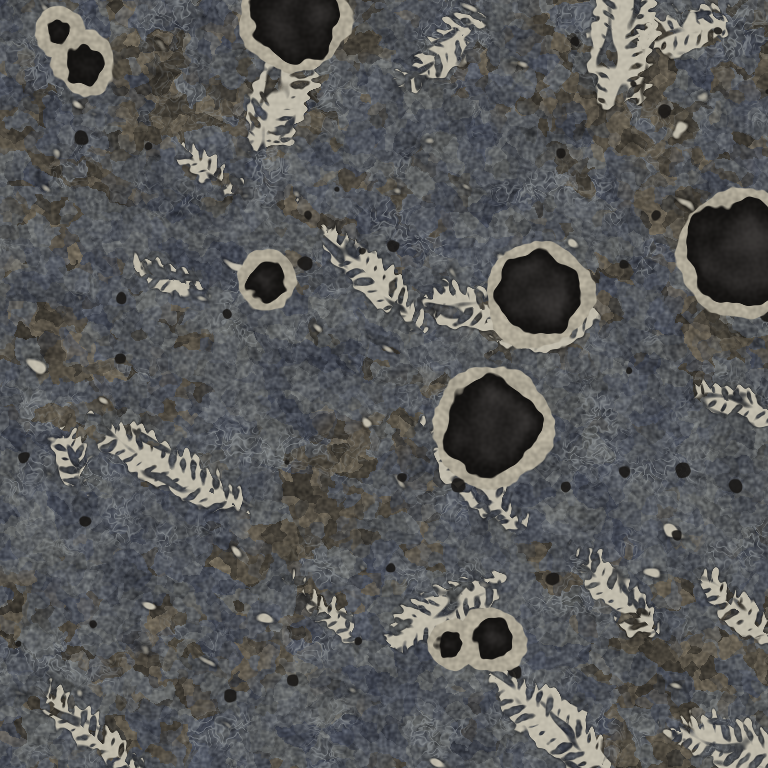
This texture is drawn by a Shadertoy shader. Its source:

```glsl
// Polished cast iron micrograph: mottled grains, lacy pale carbides, rimmed dark graphite nodules
const vec3 BLUE = vec3(0.25, 0.27, 0.32);
const vec3 GREY = vec3(0.38, 0.39, 0.39);
const vec3 BROWN = vec3(0.28, 0.255, 0.21);
const vec3 FROST = vec3(0.57, 0.59, 0.60);
const vec3 CARBIDE = vec3(0.75, 0.73, 0.67);
const vec3 RIM = vec3(0.67, 0.645, 0.58);
const vec3 SOOT = vec3(0.075, 0.07, 0.065);
const vec3 GRAPHITE = vec3(0.22, 0.21, 0.205);
const float GRAIN_SCALE = 27.0;
const float NODULE_CELL = 0.26;
const float NODULE_SHARE = 0.62;
const float RIM_WIDTH = 0.014;
const float CARBIDE_CELL = 0.17;
const float CARBIDE_SHARE = 0.66;
const float CARBIDE_ANGLE = -0.5;
const float HOLE_PITCH = 0.016;
const float PIT_CELL = 0.07;
const float SOFTNESS = 0.0012;

vec3 hash3(vec2 p) {
    vec3 q = fract(p.xyx * vec3(0.1031, 0.1030, 0.0973));
    q += dot(q, q.yxz + 33.33);
    return fract((q.xxy + q.yzz) * q.zyx);
}

vec2 direction(float a) { return vec2(cos(a), sin(a)); }

// Gradient noise, roughly -0.7 to 0.7
float corner(vec2 i, vec2 f, vec2 o) {
    return dot(direction(6.2832 * hash3(i + o + 71.0).x), f - o);
}
float noise(vec2 p) {
    vec2 i = floor(p), f = p - i, s = f * f * f * (f * (f * 6.0 - 15.0) + 10.0);
    return mix(mix(corner(i, f, vec2(0, 0)), corner(i, f, vec2(1, 0)), s.x),
               mix(corner(i, f, vec2(0, 1)), corner(i, f, vec2(1, 1)), s.x), s.y);
}

vec2 rotate(vec2 p, float a) {
    vec2 d = direction(a);
    return vec2(dot(p, d), dot(p, vec2(-d.y, d.x)));
}

float fill(float d) {
    float w = max(SOFTNESS, 0.7 / iResolution.y);
    return 1.0 - smoothstep(-w, w, d);
}

// Random values of the nearest grain
vec3 grain(vec2 p) {
    vec2 i = floor(p), nearest = i;
    float best = 9.0;
    for (int k = 0; k < 9; k++) {
        vec2 c = i + vec2(k % 3 - 1, k / 3 - 1);
        float d = length(c + hash3(c).xy - p);
        if (d < best) { best = d; nearest = c; }
    }
    return hash3(nearest + 40.0);
}

// Etched ground of blue, grey and brown grains
vec3 groundColour(vec2 p) {
    vec2 w = p + 0.012 * vec2(noise(p * 38.0), noise(p * 38.0 + 9.0))
               + 0.006 * vec2(noise(p * 95.0), noise(p * 95.0 + 5.0));
    vec3 big = grain(rotate(w, -0.4) * GRAIN_SCALE * vec2(0.8, 1.2));
    vec3 small = grain(w * GRAIN_SCALE * 2.3 + 13.0);
    float broad = noise(p * 4.0 + 3.0) + 0.5 * noise(p * 9.0);
    float fine = noise(p * 110.0) + 0.9 * noise(p * 210.0 + 4.0);
    vec3 col = mix(BLUE, GREY, clamp(0.65 * big.x + 0.45 * small.x + 0.25 * fine, 0.0, 1.0));
    float brown = smoothstep(0.55, 0.85, 0.6 * big.y + 0.35 * small.y + 0.55 * broad);
    col = mix(col, BROWN * (0.85 + 0.5 * small.z), 0.85 * brown);
    float lamella = sin(dot(p, direction(big.z * 6.2832)) * 720.0 + 5.0 * noise(p * 60.0));
    col *= 0.99 + 0.05 * lamella + 0.27 * fine + 0.22 * (small.z - 0.5) + 0.18 * noise(p * 14.0);
    float patches = smoothstep(0.0, 0.45, noise(p * 11.0 + 21.0) + 0.5 * noise(p * 30.0));
    float threads = 1.0 - smoothstep(0.0, 0.16, abs(noise(w * 100.0 + 8.0)));
    return mix(col, FROST, 0.6 * patches * threads * (1.0 - 0.6 * brown));
}

// Lens-shaped plates pierced by slanted rows of holes, plus loose flecks
float carbideDistance(vec2 p) {
    vec2 i = floor(p / CARBIDE_CELL);
    float ragged = 0.016 * noise(p * 30.0) + 0.010 * noise(p * 75.0);
    float fleck = 0.43 - noise(rotate(p, CARBIDE_ANGLE) * vec2(17.0, 34.0)) - 0.3 * noise(p * 45.0);
    float d = fleck * 0.025 + 0.003;
    for (int k = 0; k < 9; k++) {
        vec2 c = i + vec2(k % 3 - 1, k / 3 - 1);
        vec3 h = hash3(c + 5.0), g = hash3(c + 90.0);
        if (g.x > CARBIDE_SHARE) continue;
        float turn = CARBIDE_ANGLE + (h.z - 0.5) * (g.z > 0.75 ? 3.0 : 0.7);
        vec2 q = rotate(p - (c + 0.15 + 0.7 * h.xy) * CARBIDE_CELL, turn);
        float len = mix(0.035, 0.105, g.y), wide = len * mix(0.24, 0.42, g.z);
        float body = (length(q / vec2(len, wide)) - 1.0) * wide + ragged;
        float slot = (q.x + 0.5 * abs(q.y)) / HOLE_PITCH + 0.3 * noise(p * 40.0);
        body += 0.004 * sin(6.2832 * slot) * step(0.0, q.y);
        float size = 0.0055 * hash3(vec2(floor(slot), sign(q.y)) + c * 7.0).x + 0.001;
        vec2 off = vec2((fract(slot) - 0.5) * HOLE_PITCH, (abs(q.y) - 0.5 * wide) * 0.45);
        float hole = length(off) - size + 0.0025 * noise(p * 110.0);
        float gap = (0.22 - noise(q * vec2(20.0, 60.0) + c * 3.7)) * 0.016;
        d = min(d, max(body, -min(hole, gap)));
    }
    return d;
}

// x: graphite core, y: pale rim around it
vec2 noduleDistance(vec2 p) {
    vec2 i = floor(p / NODULE_CELL), d = vec2(1.0);
    for (int k = 0; k < 18; k++) {
        int n = k / 2;
        vec2 c = i + vec2(n % 3 - 1, n / 3 - 1);
        vec3 h = hash3(c + 17.0), g = hash3(c + 60.0);
        bool twin = k % 2 == 1;
        if (h.z > NODULE_SHARE || (twin && g.y > 0.45)) continue;
        float r = mix(0.02, 0.072, g.x);
        vec2 q = p - (c + 0.25 + 0.5 * h.xy) * NODULE_CELL;
        if (twin) { q -= direction(g.z * 6.2832) * (r * 1.6 + 0.012); r *= 0.65; }
        float base = length(q) - r;
        float lobes = r * 0.3 * noise(q / r * 1.7 + c * 5.3) + 0.005 * noise(p * 70.0);
        float rim = base - RIM_WIDTH + 0.013 * noise(p * 17.0) + 0.004 * noise(p * 80.0);
        d = min(d, vec2(base + lobes + 0.002, rim));
    }
    return d;
}

// Small round dark pits
float pitDistance(vec2 p) {
    vec2 c = floor(p / PIT_CELL);
    vec3 h = hash3(c + 31.0);
    float r = h.z < 0.2 ? mix(0.003, 0.010, h.z * 5.0) : -1.0;
    return length(p - (c + 0.2 + 0.6 * h.xy) * PIT_CELL) - r + 0.003 * noise(p * 90.0);
}

void mainImage(out vec4 fragColor, in vec2 fragCoord) {
    vec2 p = fragCoord / iResolution.y;
    float speckle = noise(p * 160.0);
    vec3 col = groundColour(p);

    float plate = carbideDistance(p);
    col *= 1.0 - 0.3 * (1.0 - smoothstep(0.0, 0.005, plate));
    col = mix(col, CARBIDE * (1.0 + 0.07 * speckle), fill(plate));
    col = mix(col, SOOT * 1.3, 0.9 * fill(pitDistance(p)));

    vec2 nodule = noduleDistance(p);
    col = mix(col, RIM * (1.0 + 0.16 * speckle + 0.12 * noise(p * 45.0)), fill(nodule.y));
    float sheen = smoothstep(0.0, 0.03, -nodule.x) * (0.55 + 0.8 * noise(p * 24.0)) + 0.2 * speckle;
    col = mix(col, mix(SOOT, GRAPHITE, clamp(sheen, 0.0, 1.0)), fill(nodule.x));
    fragColor = vec4(col, 1.0);
}
```
